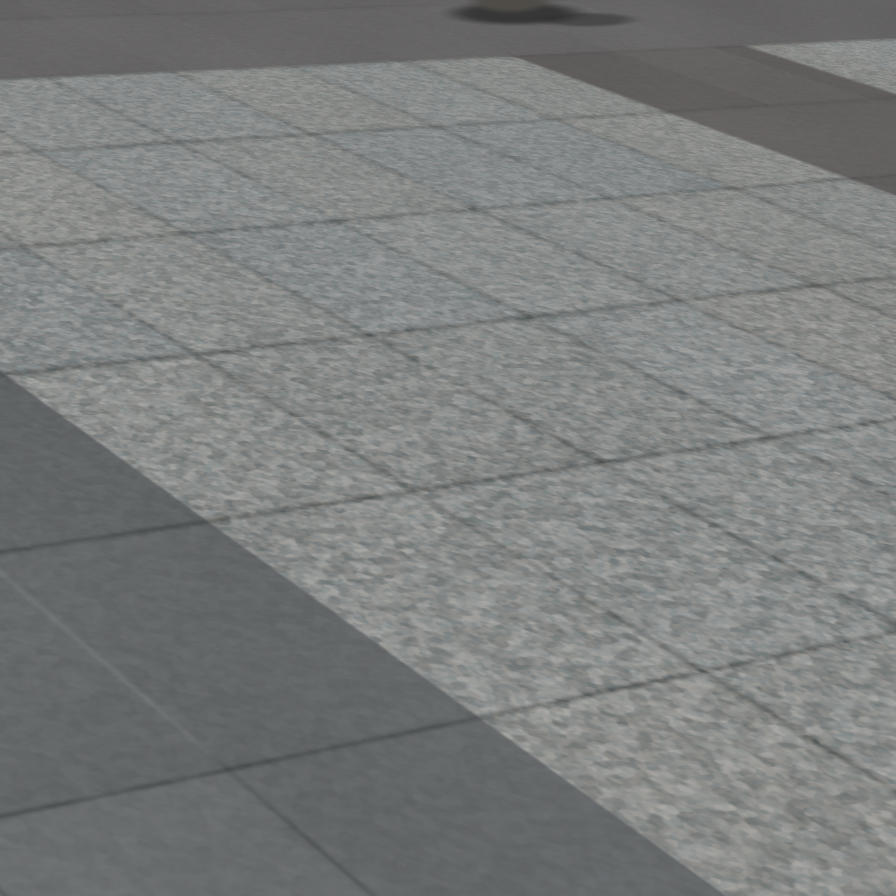
A WebGL 2 fragment shader for this texture:

```glsl
#version 300 es
precision highp float;
uniform vec2 u_resolution;
out vec4 outColor;

// Plane: each row is a linear form in (x, y, 1)
const vec3 COLUMN_FORM = 5.43 * vec3(0.723, 1.0, -0.5859);
const vec3 ROW_FORM = 9.056 * vec3(0.0457, -1.0, 0.9115);
const vec3 DEPTH_FORM = vec3(-0.0847, -1.0, 1.5792);

// Paving layout, in slabs
const float PALE_COLUMNS = 7.0;
const float NEXT_PALE_START = 9.35;
const float EDGE_SOFTNESS = 0.0022;
const float JOINT_WIDTH = 0.0030;

// Stone
const vec3 PALE_STONE = vec3(0.536, 0.546, 0.540);
const vec3 DARK_NEAR = vec3(0.385, 0.396, 0.402);
const vec3 DARK_FAR = vec3(0.397, 0.391, 0.391);
const vec3 DARK_SIDE = vec3(0.386, 0.376, 0.372);
const vec3 SHADOW = vec3(0.17, 0.17, 0.175);
const vec3 DEBRIS = vec3(0.31, 0.30, 0.28);
const vec2 GRAIN_CELLS = vec2(22.0, 34.0);
const float PALE_GRAIN = 0.22;
const float DARK_GRAIN = 0.045;
const float SLAB_VARIATION = 0.022;

vec3 hash3(vec2 p) {
    vec3 q = vec3(dot(p, vec2(127.1, 311.7)), dot(p, vec2(269.5, 183.3)), dot(p, vec2(419.2, 371.9)));
    return fract(sin(q) * 43758.5453);
}

// Soft cellular noise: nearby cell tones blended by distance
float cellTone(vec2 p) {
    vec2 base = floor(p);
    float sum = 0.0, total = 0.0;
    for (int j = -1; j <= 1; j++)
    for (int i = -1; i <= 1; i++) {
        vec2 cell = base + vec2(i, j);
        vec3 h = hash3(cell);
        vec2 offset = cell + h.xy - p;
        float weight = exp(-7.0 * dot(offset, offset));
        sum += weight * h.z;
        total += weight;
    }
    return sum / total - 0.5;
}

float softEdge(float d) {
    return smoothstep(-EDGE_SOFTNESS, EDGE_SOFTNESS, d);
}

float ellipse(vec2 p, vec2 center, vec2 radius) {
    return 1.0 - smoothstep(0.6, 1.2, length((p - center) / radius));
}

// Gradient length of a projected coordinate, per canvas unit
float slope(vec3 form, float value, float depth) {
    return length(form.xy - value * DEPTH_FORM.xy) / depth;
}

void main() {
    vec2 uv = gl_FragCoord.xy / u_resolution;
    vec3 point = vec3(uv, 1.0);
    float depth = dot(DEPTH_FORM, point);
    vec2 slab = vec2(dot(COLUMN_FORM, point), dot(ROW_FORM, point)) / depth;
    vec2 slopes = vec2(slope(COLUMN_FORM, slab.x, depth), slope(ROW_FORM, slab.y, depth));
    float nearness = smoothstep(0.5, 1.2, depth);

    // Pale paving bands
    float inRows = softEdge(slab.y / slopes.y);
    float mainBand = softEdge(slab.x / slopes.x) * softEdge((PALE_COLUMNS - slab.x) / slopes.x);
    float nextBand = softEdge((slab.x - NEXT_PALE_START) / slopes.x);
    float pale = inRows * max(mainBand, nextBand);

    // Stone tones, varied per slab and by slow stains
    vec3 slabHash = hash3(floor(slab) + 17.0);
    float stain = sin(slab.x * 2.3 + sin(slab.y * 1.7)) * sin(slab.y * 2.9 + slab.x) * 0.008;
    vec3 dark = mix(DARK_NEAR, DARK_SIDE, smoothstep(3.0, 6.0, slab.x));
    dark = mix(DARK_FAR, dark, inRows);
    dark += 0.028 * smoothstep(4.98, 5.02, slab.y) * smoothstep(-0.9, -1.1, slab.x);
    vec3 color = mix(dark, PALE_STONE, pale);
    color += (slabHash.x - 0.5) * SLAB_VARIATION + stain;
    color += vec3(1.0, 0.1, -1.0) * (slabHash.y - 0.6) * 0.012 * pale;

    // Speckled grain, softer with distance
    vec2 grainPoint = slab * GRAIN_CELLS;
    float coarse = cellTone(grainPoint);
    float fine = cellTone(grainPoint * 1.9 + 31.0);
    float grain = 0.6 * coarse + 0.4 * fine;
    color += grain * mix(DARK_GRAIN, PALE_GRAIN, pale) * mix(0.5, 1.0, nearness);
    color += vec3(0.5, -0.1, -0.4) * fine * 0.05 * pale;

    // Joints between slabs
    vec2 jointDistance = abs(fract(slab + 0.5) - 0.5) / slopes;
    float width = JOINT_WIDTH * mix(0.75, 1.15, nearness);
    vec2 joint = exp(-pow(jointDistance / width, vec2(2.0)));
    vec2 wear = 0.85 + 0.15 * sin(slab.yx * 13.0 + 2.0 * sin(slab.yx * 5.1));
    joint *= wear * mix(0.55, 1.0, nearness);
    float innerColumn = step(0.5, slab.x) * step(slab.x, PALE_COLUMNS - 0.5);
    float rowDepth = mix(mix(0.085, 0.045, step(PALE_COLUMNS, slab.x)), 0.135, pale);
    rowDepth *= mix(0.35, 1.0, inRows);
    color -= joint.y * rowDepth;
    color -= joint.x * 0.105 * innerColumn * pale;
    float darkColumn = joint.x * step(slab.x, -0.5) * inRows;
    color += darkColumn * mix(0.045, -0.06, smoothstep(4.8, 5.1, slab.y));

    // Small debris and its shadow at the far edge
    color = mix(color, SHADOW, 0.8 * ellipse(uv, vec2(0.575, 0.985), vec2(0.075, 0.013)));
    color = mix(color, SHADOW, 0.5 * ellipse(uv, vec2(0.655, 0.978), vec2(0.055, 0.008)));
    color = mix(color, DEBRIS, ellipse(uv, vec2(0.57, 1.0), vec2(0.045, 0.014)));

    outColor = vec4(clamp(color, 0.0, 1.0), 1.0);
}
```
